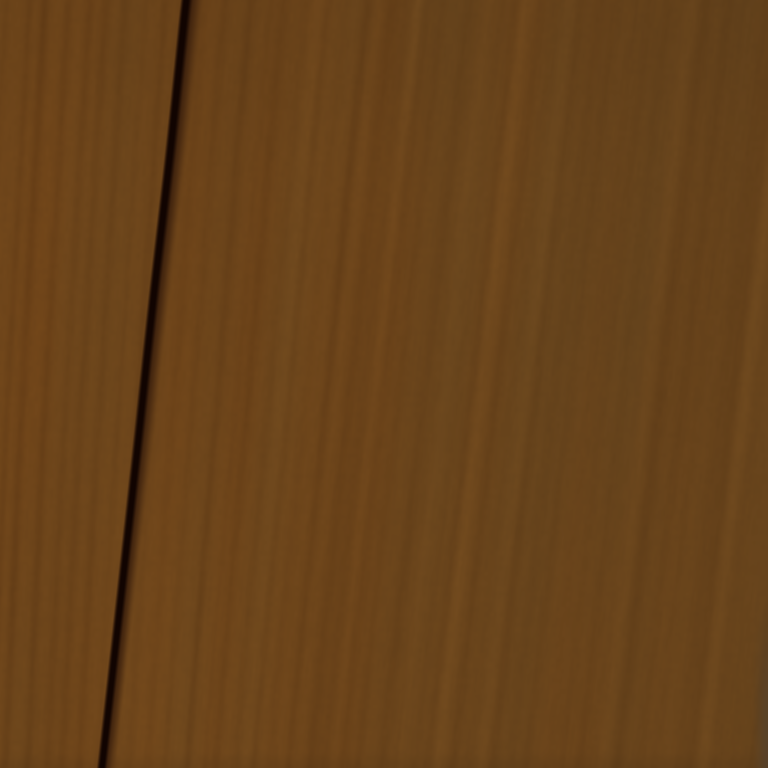
Write a WebGL 1 fragment shader that draws this texture.

```glsl
precision highp float;
uniform vec2 u_resolution;

#define GRAIN_COUNT 41.0
#define GRAIN_DEPTH 0.115
#define STREAK_COUNT 15.0
#define STREAK_GAIN 0.10
#define MOTTLE 0.022
#define GAP_X 0.1865
#define GAP_SLOPE 0.110
#define GAP_WIDTH 0.0105

const vec3 WARM_WOOD = vec3(0.428, 0.267, 0.100);
const vec3 OLIVE_WOOD = vec3(0.405, 0.264, 0.107);
const vec3 STREAK_TINT = vec3(0.90, 1.05, 1.35);
const vec3 GRAIN_TINT = vec3(0.85, 1.10, 1.45);
const vec3 SHADOW = vec3(0.22, 0.115, 0.045);
const vec3 CREVICE = vec3(0.065, 0.015, 0.004);
const vec3 CORNER = vec3(0.33, 0.26, 0.18);

float hash(vec2 p) {
  vec3 q = fract(vec3(p.xyx) * 0.1031);
  q += dot(q, q.yzx + 33.33);
  return fract((q.x + q.y) * q.z);
}

float noise(vec2 p) {
  vec2 i = floor(p);
  vec2 f = fract(p);
  f = f * f * (3.0 - 2.0 * f);
  float low = mix(hash(i), hash(i + vec2(1.0, 0.0)), f.x);
  float high = mix(hash(i + vec2(0.0, 1.0)), hash(i + 1.0), f.x);
  return mix(low, high, f.y);
}

// Soft parallel lines, one per cell, with jittered centre, width and strength.
float lines(float s, float y, float seed, float thinnest, float widest) {
  float cell = floor(s);
  float total = 0.0;
  for (int k = -1; k <= 1; k++) {
    float id = cell + float(k);
    float centre = id + 0.5 + 0.5 * (hash(vec2(id, seed)) - 0.5);
    float width = mix(thinnest, widest, hash(vec2(id, seed + 3.0)));
    float strength = 0.3 + 0.7 * hash(vec2(id, seed + 7.0));
    float fade = 0.6 + 0.4 * noise(vec2(id * 5.3, y * 4.0 + seed));
    float d = (s - centre) / width;
    total += strength * fade * exp(-d * d);
  }
  return total;
}

void main() {
  vec2 uv = gl_FragCoord.xy / u_resolution;
  float pixel = 1.0 / u_resolution.x;
  float rise = uv.y - 0.5;

  // Grain coordinate: lines lean further over towards the right.
  float slope = mix(0.055, 0.117, smoothstep(0.0, 0.6, uv.x));
  float bend = 0.004 * (noise(vec2(uv.x * 3.0, uv.y * 2.0)) - 0.5);
  float s = uv.x - slope * rise + bend;

  // Base tone with broad bands along the grain.
  vec3 color = mix(WARM_WOOD, OLIVE_WOOD, smoothstep(0.0, 0.95, uv.x));
  float band = noise(vec2(s * 13.0, uv.y * 1.2 + 4.0)) - 0.5;
  float redness = noise(vec2(s * 22.0, uv.y * 1.7 + 19.0)) - 0.5;
  color *= 1.0 + 0.05 * band;
  color += vec3(0.010, -0.006, -0.010) * redness;

  // Dark growth lines, crisper on the left.
  float blur = mix(0.17, 0.27, smoothstep(0.0, 0.8, uv.x));
  float grain = lines(s * GRAIN_COUNT, uv.y, 11.0, blur, blur * 1.6);
  float depth = GRAIN_DEPTH * mix(1.0, 0.62, smoothstep(0.1, 0.9, uv.x));
  color *= 1.0 - depth * GRAIN_TINT * (grain - 0.25);

  // Pale streaks, mostly right of the middle.
  float streak = lines(s * STREAK_COUNT + 0.1, uv.y, 41.0, 0.09, 0.17);
  float streakGain = STREAK_GAIN * mix(0.15, 1.0, smoothstep(0.25, 0.6, uv.x));
  color *= 1.0 + streakGain * STREAK_TINT * (streak - 0.12);

  // Faint soft mottling and fibres.
  float mottle = noise(uv * 150.0) + noise(vec2(s * 260.0, uv.y * 45.0)) - 1.0;
  color *= 1.0 + MOTTLE * mottle;

  // Slightly dimmer upper and lower borders, greyed lower right corner.
  color *= 1.0 - 0.035 * smoothstep(0.75, 1.0, uv.y);
  color *= 1.0 - 0.05 * smoothstep(0.025, 0.0, uv.y);
  float corner = smoothstep(0.978, 1.0, uv.x) * smoothstep(0.24, 0.04, uv.y);
  color = mix(color, CORNER, 0.7 * corner);

  // Gap between boards: sharp left lip, soft shadow on the right.
  float wobble = 0.003 * (noise(vec2(uv.y * 5.0, 2.0)) - 0.5);
  float d = uv.x - GAP_X - GAP_SLOPE * rise - wobble;
  float width = GAP_WIDTH * mix(0.85, 1.15, uv.y);
  float lip = smoothstep(-0.0065 - pixel, -0.0025 + pixel, d);
  float shade = lip * (1.0 - smoothstep(width * 0.5, width * 2.1, d));
  float core = lip * (1.0 - smoothstep(width * 0.2, width * 0.85, d));
  color = mix(color, SHADOW, 0.85 * shade);
  color = mix(color, CREVICE, core);

  gl_FragColor = vec4(color, 1.0);
}
```
